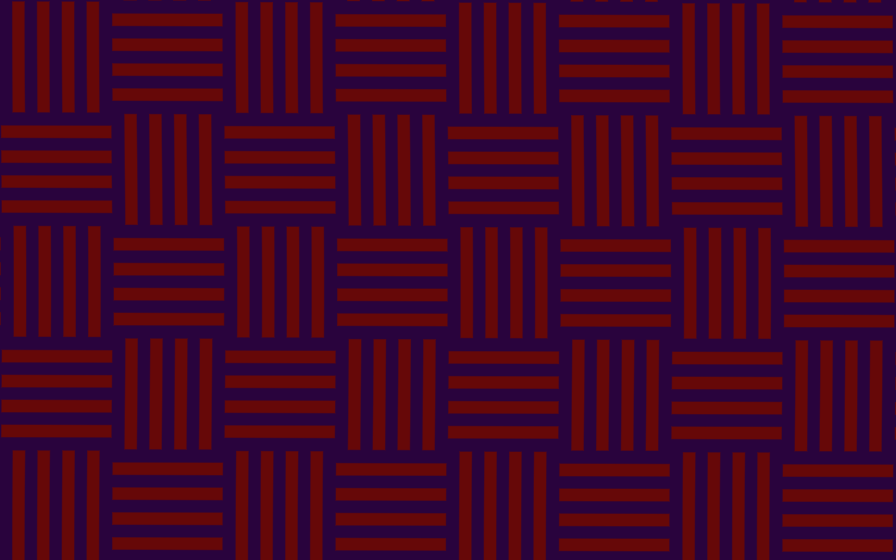
A Shadertoy shader for this pattern:

```glsl
// Basket weave: checkerboard of tiles with four red bars, alternately upright and flat, on violet.

// Signed distance to the nearest of four bars in a unit tile; negative inside.
float barDistance(float across, float along, float inset) {
    float index = clamp(floor(across * 4.5 - 0.25), 0.0, 3.0);
    float centre = (index + 0.75) / 4.5;
    return max(abs(across - centre) - 1.0 / 18.0, abs(along - 0.5) - 0.5 + inset);
}

// Slight drift and bend of the grid, in tile units.
vec2 warp(vec2 p) {
    float shiftX = 0.25 * p.x - 0.5 + 0.7 * cos(1.3 * p.y);
    float shiftY = 1.6 + 0.27 * p.x - 0.2 * p.y;
    return p + vec2(shiftX, shiftY) / 96.0;
}

void mainImage(out vec4 fragColor, in vec2 fragCoord) {
    // Five tiles down, eight across at 8:5
    float tilesPerPixel = 5.0 / iResolution.y;
    vec2 p = warp(fragCoord * tilesPerPixel);
    vec2 cell = floor(p);
    vec2 local = p - cell;

    // Odd cells turn the bars flat
    bool flatBars = mod(cell.x + cell.y, 2.0) > 0.5;
    vec2 q = flatBars ? local.yx : local;

    float blur = 1.4 * tilesPerPixel;
    float d = barDistance(q.x, q.y, 0.5 * blur);
    float bar = clamp(0.5 - d / blur, 0.0, 1.0);

    vec3 violet = vec3(0.16, 0.01, 0.24);
    vec3 red = vec3(0.40, 0.03, 0.03);
    fragColor = vec4(mix(violet, red, bar), 1.0);
}
```
